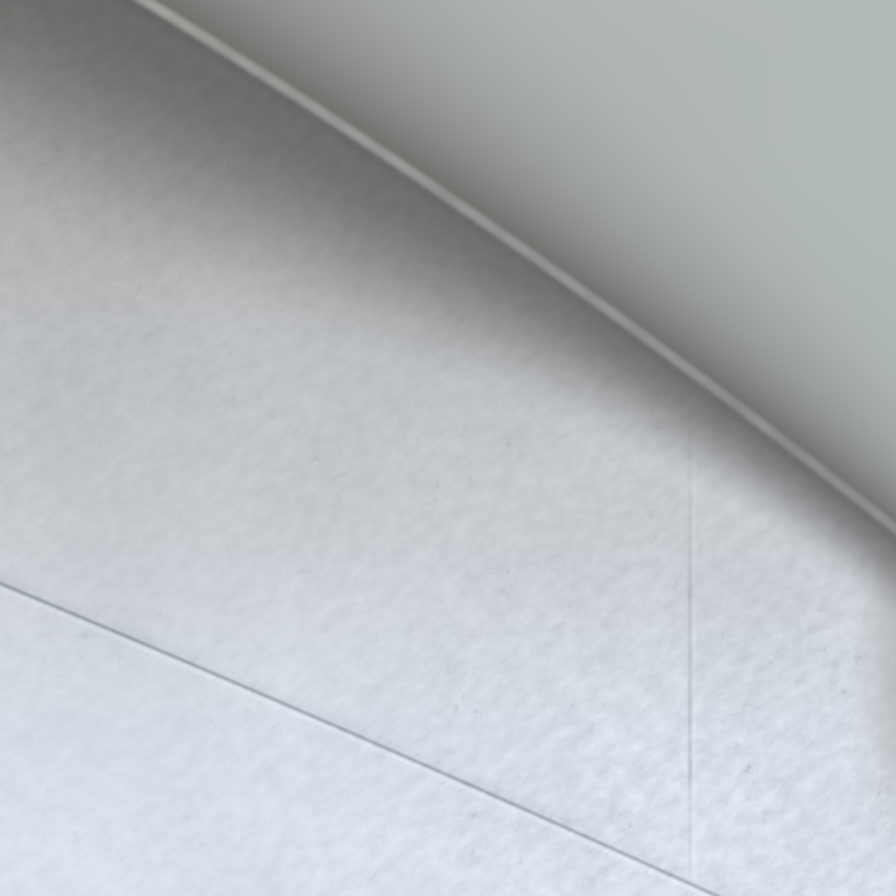
Give the GLSL for this texture, as a WebGL 1 fragment shader.

```glsl
precision highp float;
// A pale stone floor meets a smooth wall along a gently bowed diagonal joint.
// Soft shadows are falloffs of the distance to the joint; the stone is mottled
// with layered gradient noise, scored by two thin seams.
uniform vec2 u_resolution;

vec2 gradientAt(vec2 cell) {
  float a = 6.2832 * fract(sin(dot(cell, vec2(127.1, 311.7))) * 43758.5);
  return vec2(cos(a), sin(a));
}

float gradientNoise(vec2 p) {
  vec2 i = floor(p), f = fract(p);
  vec2 u = f * f * f * (f * (f * 6.0 - 15.0) + 10.0);
  vec2 e = vec2(1.0, 0.0);
  float low = mix(dot(gradientAt(i), f),
                  dot(gradientAt(i + e), f - e), u.x);
  float high = mix(dot(gradientAt(i + e.yx), f - e.yx),
                   dot(gradientAt(i + 1.0), f - 1.0), u.x);
  return mix(low, high, u.y);
}

float fbm(vec2 p) {
  float sum = 0.0, amp = 0.5;
  for (int i = 0; i < 4; i++) {
    sum += amp * gradientNoise(p);
    p = mat2(0.8, 0.6, -0.6, 0.8) * p * 2.03 + 7.3;
    amp *= 0.6;
  }
  return sum;
}

// Soft line of the given half width around distance zero
float line(float d, float halfWidth) {
  return exp(-d * d / (halfWidth * halfWidth));
}

vec3 wallColor(vec2 p, float h) {
  float lit = 1.0 - exp(-h / mix(0.17, 0.075, p.x));
  vec3 lightTone = mix(vec3(0.71, 0.725, 0.715), vec3(0.70, 0.73, 0.73), p.x);
  vec3 c = mix(vec3(0.43, 0.43, 0.415), lightTone, lit);
  return c + 0.01 * gradientNoise(p * 4.0);
}

vec3 floorColor(vec2 p, float depth) {
  // Light grows cooler and brighter towards the bottom
  vec3 c = mix(vec3(0.855, 0.88, 0.92), vec3(0.75, 0.765, 0.775),
               smoothstep(0.05, 0.62, p.y));
  c = mix(c, vec3(0.67, 0.67, 0.665), smoothstep(0.5, 0.95, p.y));

  // Stone grain: broad clouds, fine mottling and faint clustered stains
  vec2 q = mat2(0.8, -0.6, 0.6, 0.8) * p * vec2(1.0, 1.15);
  float rough = mix(0.5, 1.2, smoothstep(0.65, 0.05, p.y) * smoothstep(0.1, 0.8, p.x));
  float fine = fbm(q * vec2(42.0, 58.0));
  c += 0.04 * fbm(p * 5.0 + 3.0);
  c += 0.085 * rough * fine;
  float stain = smoothstep(0.05, 0.6, fbm(q * vec2(48.0, 62.0) + 19.0));
  c -= 0.10 * rough * stain * smoothstep(-0.1, 0.3, fbm(p * 9.0));

  // Diagonal seam with a pale lower lip
  float seam = (p.y - 0.349 + 0.436 * p.x - 0.025 * p.x * (0.8 - p.x)) * 0.917;
  c -= vec3(0.19, 0.185, 0.18) * line(seam, 0.0023);
  c += 0.035 * line(seam + 0.005, 0.003);
  c -= 0.02 * line(seam - 0.006, 0.006);

  // Upright seam, worn away in places and ending at both joints
  float span = smoothstep(0.0, 0.02, seam) * smoothstep(0.57, 0.50, p.y);
  float strength = 0.025 + 0.11 * line(p.y - 0.22, 0.13);
  strength *= 0.85 + 0.6 * gradientNoise(vec2(3.5, p.y * 22.0));
  c -= strength * span * line(p.x - 0.770, 0.0024);
  c += 0.015 * span * line(p.x - 0.775, 0.003);

  // Shade at the right border
  c = mix(c, vec3(0.69, 0.70, 0.695),
          0.75 * smoothstep(0.945, 1.01, p.x) * smoothstep(0.0, 0.25, p.y));

  // Contact shadow, wide at the left and tight at the right
  float reach = mix(0.215, 0.065, smoothstep(-0.1, 0.95, p.x));
  float shadow = 1.0 - smoothstep(0.15 * reach, 1.75 * reach, depth);
  vec3 shade = mix(vec3(0.415, 0.412, 0.40), vec3(0.46, 0.46, 0.465), p.x);
  return mix(c, shade + 0.03 * fine, shadow);
}

void main() {
  vec2 p = gl_FragCoord.xy / u_resolution;

  // Height above the bowed joint
  float x = p.x - 0.163;
  float h = p.y - (1.0 - 0.611 * x - 0.11 * x * x);
  float d = h * 0.82;

  vec3 color = mix(floorColor(p, max(-h, 0.0)), wallColor(p, max(h, 0.0)),
                   smoothstep(-0.004, 0.004, d));

  // Pale worn sealant strip, fading to the right
  float strip = smoothstep(0.0095, 0.0015, abs(d + 0.001));
  vec3 stripTone = mix(vec3(0.635, 0.635, 0.62), vec3(0.575, 0.58, 0.575), p.x);
  stripTone += 0.06 * gradientNoise(p * 30.0);
  color -= 0.02 * line(d + 0.012, 0.006);
  color = mix(color, stripTone, strip * mix(0.95, 0.7, p.x));

  gl_FragColor = vec4(clamp(color, 0.0, 1.0), 1.0);
}
```
